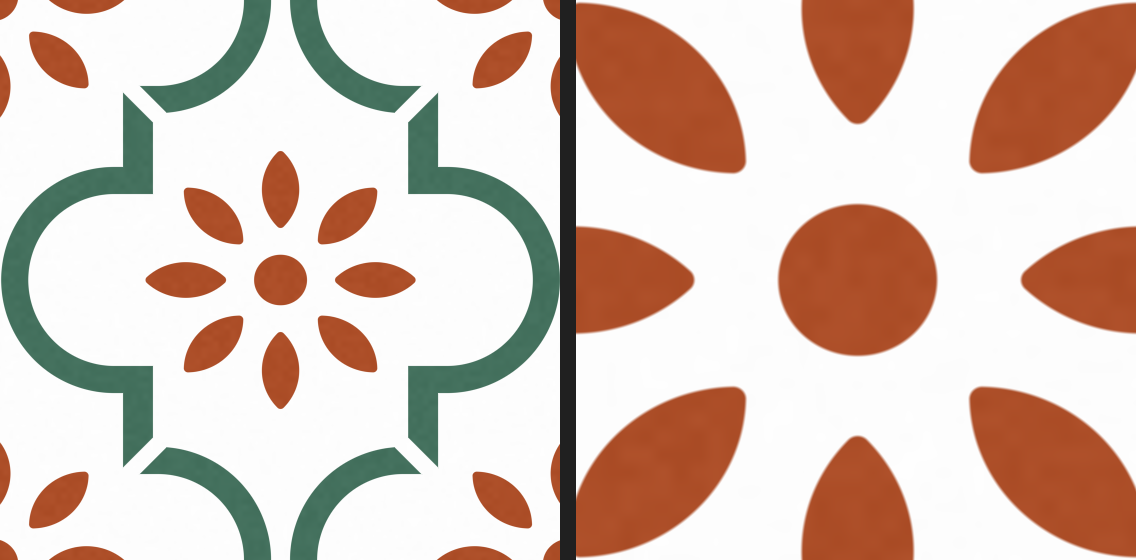
Left, the full canvas; right, a detail of the centre.
This pattern is drawn by a WebGL 2 fragment shader. Its source:

```glsl
#version 300 es
precision highp float;

uniform vec2 u_resolution;
out vec4 outColor;

// Lengths are fractions of one tile
const float REPEATS = 1.0;
const vec2 TILE_CENTRE = vec2(0.501, 0.5);
const vec3 WHITE = vec3(0.992, 0.992, 0.992);
const vec3 GREEN = vec3(0.265, 0.44, 0.365);
const vec3 RUST = vec3(0.675, 0.305, 0.155);

const float DISC_RADIUS = 0.0462;
const float PETAL_DISTANCE = 0.1654;
const vec2 PETAL_HALF_SIZE = vec2(0.0703, 0.0326);
const float PETAL_ROUNDING = 0.0075;
const vec2 FLOWER_STRETCH = vec2(1.023, 0.977);
const vec2 CORNER_FLOWER = vec2(0.5156, 0.5072);

const vec2 SIDE_ARCH = vec2(0.297, 0.0);
const vec2 TOP_ARCH = vec2(0.2188, 0.5);
const float ARCH_RADIUS = 0.1777;
const float ARCH_HALF_WIDTH = 0.0242;
const float BAR_X = 0.2546;
const float BAR_HALF_WIDTH = 0.0267;
const float MITRE_LOW = 0.0534;
const float MITRE_HIGH = 0.0951;

const float EDGE_SOFTNESS = 0.0012;
const float GRAIN_CELLS = 96.0;
const float GRAIN_PAINT = 0.025;
const float GRAIN_WHITE = 0.006;
const float SQRT_HALF = 0.7071;

float hash(vec2 cell) {
  return fract(sin(dot(cell, vec2(127.1, 311.7))) * 43758.5453);
}

// Value noise that wraps after the given number of cells
float wrappedNoise(vec2 p, float period) {
  vec2 cell = floor(p);
  vec2 f = fract(p);
  f = f * f * (3.0 - 2.0 * f);
  vec2 a = mod(cell, period);
  vec2 b = mod(cell + 1.0, period);
  return mix(mix(hash(a), hash(vec2(b.x, a.y)), f.x),
             mix(hash(vec2(a.x, b.y)), hash(b), f.x), f.y);
}

// Rounded lens lying along x
float petalDistance(vec2 p) {
  p = abs(p);
  vec2 h = PETAL_HALF_SIZE - PETAL_ROUNDING;
  float radius = dot(h, h) / (2.0 * h.y);
  float offset = radius - h.y;
  float d = (p.x - h.x) * offset > p.y * h.x
    ? length(p - vec2(h.x, 0.0))
    : length(p + vec2(0.0, offset)) - radius;
  return d - PETAL_ROUNDING;
}

// Disc with eight petals, folded into one sector
float flowerDistance(vec2 p) {
  p = abs(p / FLOWER_STRETCH);
  float disc = length(p) - DISC_RADIUS;
  p = vec2(max(p.x, p.y), min(p.x, p.y));
  vec2 mirror = vec2(-0.3827, 0.9239);
  p -= 2.0 * max(dot(p, mirror), 0.0) * mirror;
  return min(disc, petalDistance(p - vec2(PETAL_DISTANCE, 0.0)));
}

// Half ring that runs straight on for negative x
float archDistance(vec2 p) {
  p.x = max(p.x, 0.0);
  return abs(length(p) - ARCH_RADIUS) - ARCH_HALF_WIDTH;
}

// Lattice frame in one quadrant, mitred along the diagonal
float frameDistance(vec2 p) {
  float diagonal = p.y - p.x;
  float side = max(archDistance(p - SIDE_ARCH), BAR_X - BAR_HALF_WIDTH - p.x);
  float bar = max(abs(p.x - BAR_X) - BAR_HALF_WIDTH,
                  max(ARCH_RADIUS - ARCH_HALF_WIDTH - p.y,
                      (diagonal - MITRE_LOW) * SQRT_HALF));
  float top = max(archDistance(TOP_ARCH - p), (MITRE_HIGH - diagonal) * SQRT_HALF);
  return min(min(side, bar), top);
}

void main() {
  vec2 uv = gl_FragCoord.xy / u_resolution;
  vec2 p = abs(fract(uv * REPEATS - TILE_CENTRE + 0.5) - 0.5);
  float pixel = REPEATS / min(u_resolution.x, u_resolution.y);
  float edge = max(EDGE_SOFTNESS, 0.7 * pixel);

  // Coverage of each paint
  float flowers = min(flowerDistance(p), flowerDistance(p - CORNER_FLOWER));
  float rust = 1.0 - smoothstep(-edge, edge, flowers);
  float green = 1.0 - smoothstep(-edge, edge, frameDistance(p));

  // Faint printed grain
  float grain = wrappedNoise(uv * GRAIN_CELLS, GRAIN_CELLS) - 0.5;
  vec3 color = mix(mix(WHITE, GREEN, green), RUST, rust);
  color += grain * mix(GRAIN_WHITE, GRAIN_PAINT, max(rust, green));

  outColor = vec4(color, 1.0);
}
```
